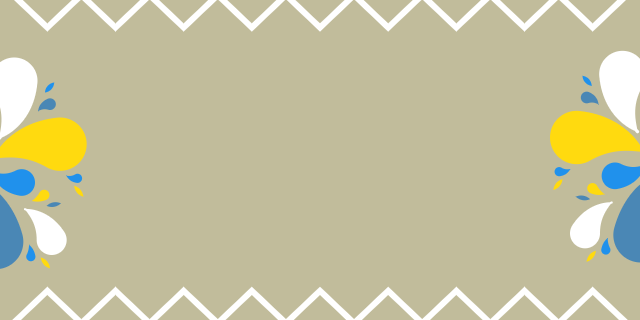
Give the GLSL for this background, as a Shadertoy shader.

```glsl
// Khaki banner with white zigzag borders and a splash of curved drops at each side.
// Drops are swept circles along a bent axis, leaves are circle intersections;
// one splash is drawn, and the right half folds onto it. Canvas is 768 x 384 units.

const vec3 KHAKI  = vec3(0.757, 0.737, 0.608);
const vec3 WHITE  = vec3(1.0);
const vec3 YELLOW = vec3(1.0, 0.855, 0.06);
const vec3 BLUE   = vec3(0.125, 0.57, 0.925);
const vec3 STEEL  = vec3(0.29, 0.53, 0.71);

// Curved drop: radius grows from the tip to the round end; positive bend is rightward.
float drop(vec2 p, vec2 tip, vec2 end, float radius, float bend) {
    vec2 axis = end - tip;
    vec2 side = normalize(vec2(axis.y, -axis.x));
    float d = 1e5;
    for (int i = 0; i <= 40; i++) {
        float t = float(i) / 40.0;
        t *= t; // denser samples near the thin tip
        vec2 c = tip + axis * t + side * bend * 4.0 * t * (1.0 - t);
        d = min(d, length(p - c) - max(radius * pow(t, 0.85), radius * 0.07));
    }
    return d;
}

// Pointed leaf from a to b with the given half width.
float leaf(vec2 p, vec2 a, vec2 b, float w) {
    vec2 dir = normalize(b - a);
    vec2 q = p - 0.5 * (a + b);
    float h = 0.5 * length(b - a);
    float r = (h * h + w * w) / (2.0 * w);
    float across = abs(q.x * dir.y - q.y * dir.x);
    return length(vec2(dot(q, dir), across + r - w)) - r;
}

// Nine chevrons pointing inward from a horizontal edge.
float zigzag(float x, float height, float peak) {
    float period = 81.8;
    x -= 384.0;
    float dx = abs(x - period * clamp(round(x / period), -4.0, 4.0));
    return (abs(height + 0.95 * dx - peak) - 5.0) / 1.38;
}

void paint(inout vec3 col, vec3 ink, float d) {
    float pixel = 384.0 / iResolution.y;
    col = mix(col, ink, clamp(0.5 - d / pixel, 0.0, 1.0));
}

void splash(inout vec3 col, vec2 p) {
    // Large drops
    paint(col, WHITE,  drop(p, vec2(-1, 218), vec2(17, 287), 28.0, 9.0));
    paint(col, YELLOW, drop(p, vec2(-8, 194), vec2(72, 211), 32.0, -9.0));
    paint(col, BLUE,   drop(p, vec2(-10, 178), vec2(26, 165), 16.0, 5.0));
    paint(col, STEEL,  drop(p, vec2(-10, 158), vec2(-5, 94), 33.0, -4.0));
    paint(col, WHITE,  drop(p, vec2(30, 133), vec2(62, 96), 18.0, -5.5));

    // Small drops
    paint(col, STEEL,  drop(p, vec2(46, 251), vec2(60, 259), 7.0, -2.0));
    paint(col, BLUE,   drop(p, vec2(80, 173), vec2(93, 170), 5.5, 1.5));
    paint(col, YELLOW, drop(p, vec2(39, 143), vec2(53, 150), 6.3, 1.0));
    paint(col, BLUE,   drop(p, vec2(35, 90), vec2(37, 76), 5.5, -1.0));

    // Leaves
    paint(col, BLUE,   leaf(p, vec2(54, 273), vec2(65, 285), 3.0));
    paint(col, YELLOW, leaf(p, vec2(89, 161), vec2(100, 148), 2.7));
    paint(col, STEEL,  leaf(p, vec2(56, 137), vec2(73, 140), 2.7));
    paint(col, YELLOW, leaf(p, vec2(49, 75), vec2(60, 62), 2.7));
}

void mainImage(out vec4 fragColor, in vec2 fragCoord) {
    vec2 p = fragCoord / iResolution.xy * vec2(768, 384);
    vec3 col = KHAKI;

    // Borders
    paint(col, WHITE, zigzag(p.x, 384.0 - p.y, 33.0));
    paint(col, WHITE, zigzag(p.x, p.y, 35.0));

    // Side splashes: the right one is mirrored and sits slightly higher
    vec2 q = p.x < 384.0 ? p : vec2(764.0 - p.x, p.y - 8.0);
    if (q.x < 115.0) splash(col, q);

    fragColor = vec4(col, 1.0);
}
```
